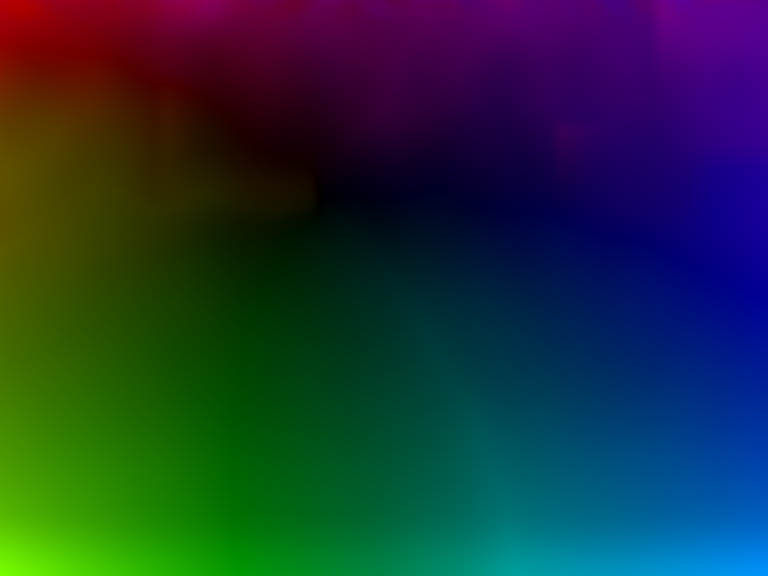
Reproduce this texture map procedurally as a Shadertoy shader.

```glsl
vec2 hashGradient(vec2 cell) {
    float angle = 6.2832 * fract(sin(dot(cell, vec2(127.1, 311.7))) * 43758.55);
    return vec2(cos(angle), sin(angle));
}

float gradientNoise(vec2 p) {
    vec2 i = floor(p), f = fract(p);
    vec2 u = f * f * (3.0 - 2.0 * f);
    float a = dot(hashGradient(i), f);
    float b = dot(hashGradient(i + vec2(1, 0)), f - vec2(1, 0));
    float c = dot(hashGradient(i + vec2(0, 1)), f - vec2(0, 1));
    float d = dot(hashGradient(i + 1.0), f - 1.0);
    return mix(mix(a, b, u.x), mix(c, d, u.x), u.y);
}

// Box from lo to hi; each side fades over its own soft width
float softBox(vec2 p, vec2 lo, vec2 hi, vec2 softLo, vec2 softHi) {
    vec2 m = smoothstep(lo - softLo, lo + softLo, p) * (1.0 - smoothstep(hi - softHi, hi + softHi, p));
    return m.x * m.y;
}

float glow(vec2 p, vec2 center, vec2 radius) {
    vec2 d = (p - center) / radius;
    return exp(-dot(d, d));
}

// Smooth vector field: direction becomes hue, length becomes brightness
vec2 flowField(vec2 p) {
    float x = p.x, y = p.y;
    vec2 bottom = vec2(-0.03 - 0.87 * x, 1.0 - 1.6 * x + 0.18 * x * x);
    vec2 top = vec2(0.7 - 1.25 * x + 0.62 * x * x, -0.05 - 0.5 * x);
    vec2 bulge = vec2(-0.2 + 0.32 * x, -0.12 + 0.6 * x - 0.54 * x * x);
    vec2 flow = mix(bottom, top, y) + 4.0 * y * (1.0 - y) * bulge;
    return flow * (1.0 - 0.15 * smoothstep(0.0, 0.12, y) * (1.0 - smoothstep(0.3, 0.6, y)));
}

// Local disturbances with one crisp side each
vec2 flowPatches(vec2 p) {
    vec2 flow = vec2(-0.1, 0.14) * glow(p, vec2(0.0, 0.76), vec2(0.25, 0.13));
    flow += vec2(0.06, 0.05) * softBox(p, vec2(0.28, 0.64), vec2(0.412, 0.71), vec2(0.1, 0.05), vec2(0.012, 0.06));
    flow += vec2(0.03, 0.05) * softBox(p, vec2(0.21, 0.7), vec2(0.25, 0.86), vec2(0.015, 0.1), vec2(0.06, 0.03));
    flow += vec2(0.11, -0.01) * softBox(p, vec2(0.724, 0.72), vec2(0.76, 0.785), vec2(0.012, 0.09), vec2(0.07, 0.015));
    flow += vec2(0.09, -0.04) * softBox(p, vec2(0.855, 0.9), vec2(0.91, 1.1), vec2(0.012, 0.1), vec2(0.09, 0.02));
    flow += vec2(-0.06, -0.02) * softBox(p, vec2(0.91, 0.62), vec2(1.1, 0.73), vec2(0.04, 0.1), vec2(0.05, 0.03));
    flow += vec2(0.02, -0.14) * glow(p, vec2(0.26, 1.0), vec2(0.06, 0.05));
    return flow;
}

vec3 hueColor(float hue) {
    return clamp(abs(mod(hue * 6.0 + vec3(0, 4, 2), 6.0) - 3.0) - 1.0, 0.0, 1.0);
}

void mainImage(out vec4 fragColor, in vec2 fragCoord) {
    vec2 uv = fragCoord / iResolution.xy;
    vec2 flow = flowField(uv) + flowPatches(uv);

    // Cloudy mottling, strongest near the top edge
    vec2 mottle = vec2(gradientNoise(uv * vec2(13, 7)), gradientNoise(uv * vec2(11, 8) + 31.0));
    flow += mottle * mix(0.012, 0.06, smoothstep(0.4, 1.0, uv.y));
    flow += 0.12 * gradientNoise(uv * vec2(22, 16) + 9.0) * smoothstep(0.95, 1.0, uv.y);

    float hue = atan(flow.y, flow.x) / 6.2832;
    fragColor = vec4(hueColor(hue) * min(length(flow), 1.0), 1.0);
}
```
